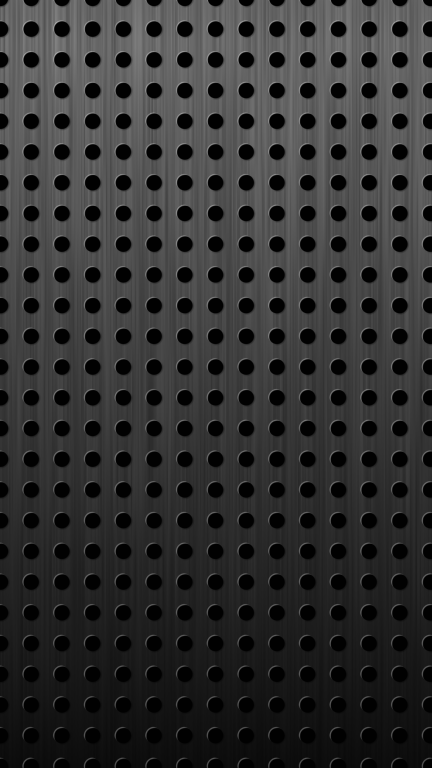
This pattern is drawn by a Shadertoy shader. Its source:

```glsl
// Lengths are fractions of the canvas height
const float PITCH = 0.04;
const vec2 GRID_OFFSET = vec2(0.0005, 0.0022);
const float HOLE_RADIUS = 0.0102;
const float RIM_WIDTH = 0.0017;
const float RIM_GAIN = 0.34;
const vec2 LIGHT_DIR = vec2(-0.77, 0.64);
const float SHADE_BOTTOM = 0.045;
const float SHADE_TOP = 0.435;
const float STREAK_DEPTH = 0.50;
const vec3 HOLE_COLOR = vec3(0.004);

float hash(vec2 p) {
    return fract(sin(dot(p, vec2(12.9898, 78.233))) * 43758.5453);
}

float valueNoise(vec2 p) {
    vec2 cell = floor(p);
    vec2 f = fract(p);
    f = f * f * (3.0 - 2.0 * f);
    float low = mix(hash(cell), hash(cell + vec2(1.0, 0.0)), f.x);
    float high = mix(hash(cell + vec2(0.0, 1.0)), hash(cell + vec2(1.0, 1.0)), f.x);
    return mix(low, high, f.y);
}

// Long vertical scratches, from broad bands to hairlines, centred on zero
float brushing(vec2 p) {
    float sum = 0.0;
    float weight = 0.16;
    vec2 frequency = vec2(60.0, 2.5);
    for (int i = 0; i < 4; i++) {
        sum += weight * (valueNoise(p * frequency + float(i) * 17.3) - 0.5);
        frequency *= vec2(2.1, 1.5);
        weight *= 1.45;
    }
    return sum;
}

float metalShade(vec2 p) {
    float shade = mix(SHADE_BOTTOM, SHADE_TOP, p.y);
    shade *= 1.0 - 0.08 * smoothstep(0.93, 1.0, p.y);
    return shade * (1.0 + STREAK_DEPTH * brushing(p));
}

void mainImage(out vec4 fragColor, in vec2 fragCoord) {
    vec2 p = fragCoord / iResolution.y;
    float edge = 0.75 / iResolution.y;
    vec3 color = vec3(metalShade(p));

    // Square grid of holes
    vec2 local = (fract((p - GRID_OFFSET) / PITCH + 0.5) - 0.5) * PITCH;
    float radius = length(local);
    float holeDistance = radius - HOLE_RADIUS;
    float facing = dot(local, LIGHT_DIR) / max(radius, 1e-5);

    // Soft dark lip on the side away from the light
    float lip = 1.0 - smoothstep(0.0, 0.003, holeDistance);
    color *= 1.0 - 0.35 * lip * smoothstep(0.1, 0.9, -facing);

    color = mix(HOLE_COLOR, color, smoothstep(-edge, edge, holeDistance));

    // Lit crescent, tapering to nothing at its ends
    float crescent = smoothstep(0.0, 0.85, facing);
    float halfWidth = 0.5 * RIM_WIDTH * crescent;
    float rim = 1.0 - smoothstep(-edge, edge, abs(holeDistance - 0.0003) - halfWidth);
    color += RIM_GAIN * mix(0.85, 0.65, p.y) * rim * crescent;

    fragColor = vec4(clamp(color, 0.0, 1.0), 1.0);
}
```
